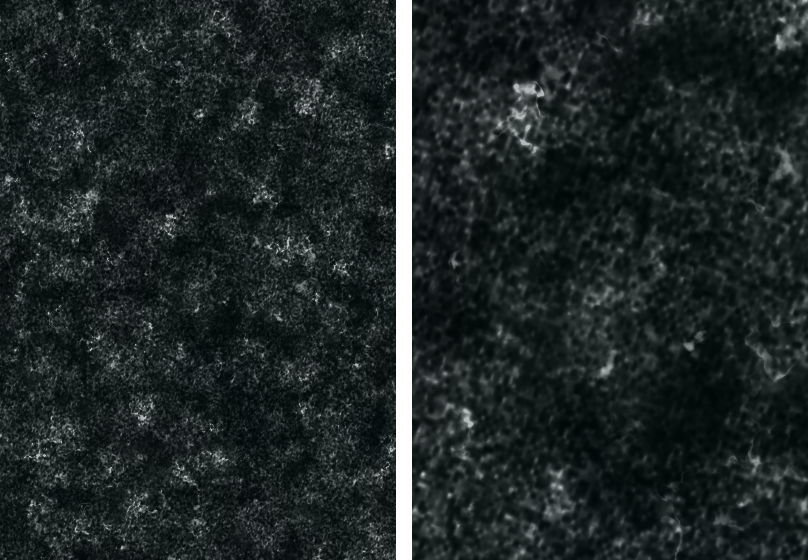
Left, the full canvas; right, a detail of the centre.
Give the GLSL for this texture, as a Shadertoy shader.

```glsl
// Dark green-black granite: cloudy mottling, fine grain, pale wisps and sparse bright flecks.
#define MEDIAN_TONE 0.117   // middle brightness of the stone
#define CONTRAST 0.54       // spread of the log-normal brightness
#define MOTTLE_SCALE 27.0   // cloud cells per canvas height
#define MOTTLE_GAIN 4.0
#define GRAIN_SCALE 330.0   // grain cells per canvas height
#define GRAIN_GAIN 2.5
#define WISP_SCALE 24.0
#define WISP_GAIN 1.9
#define FLECK_CELLS 13.0    // fleck grid cells per canvas height
#define FLECK_CHANCE 0.42
#define FLECK_RADIUS 0.0125 // largest fleck, in canvas heights

float hash(vec2 p) {
    vec3 q = fract(vec3(p.xyx) * 0.1031);
    q += dot(q, q.yzx + 33.33);
    return fract((q.x + q.y) * q.z);
}

// Smooth value noise, 0 to 1
float noise(vec2 p) {
    vec2 cell = floor(p), f = fract(p);
    f = f * f * (3.0 - 2.0 * f);
    float low = mix(hash(cell), hash(cell + vec2(1, 0)), f.x);
    float high = mix(hash(cell + vec2(0, 1)), hash(cell + vec2(1, 1)), f.x);
    return mix(low, high, f.y);
}

// Rotated octaves hide the lattice; mean near 0.5
float fbm(vec2 p) {
    const mat2 turn = mat2(1.6, 1.2, -1.2, 1.6);
    float sum = 0.0, gain = 0.533;
    for (int i = 0; i < 4; i++) {
        sum += gain * noise(p);
        p = turn * p + 17.3;
        gain *= 0.5;
    }
    return sum;
}

// Scattered flecks: x is the bright core, y the faint halo around it
vec2 flecks(vec2 p) {
    vec2 home = floor(p * FLECK_CELLS);
    vec2 result = vec2(0);
    for (int y = -1; y <= 1; y++)
    for (int x = -1; x <= 1; x++) {
        vec2 cell = home + vec2(x, y);
        if (hash(cell + 71.0) > FLECK_CHANCE) continue;
        vec2 center = (cell + vec2(hash(cell + 5.0), hash(cell + 29.0))) / FLECK_CELLS;
        float size = hash(cell + 113.0);
        float radius = FLECK_RADIUS * mix(0.45, 1.0, size * size);
        float d = length(p - center) / radius;
        float core = (1.0 - smoothstep(0.2, 1.1, d)) * mix(0.6, 1.0, hash(cell + 157.0));
        result = max(result, vec2(core, exp(-d * d / 6.0)));
    }
    return result;
}

void mainImage(out vec4 fragColor, in vec2 fragCoord) {
    vec2 p = fragCoord / iResolution.y + 1.0;

    // Ragged outlines for every larger feature
    vec2 ragged = vec2(fbm(p * 75.0 + 40.0), fbm(p * 75.0 + 90.0)) - 0.5;
    vec2 q = p + 0.035 * ragged;

    // Clouds and fine grain, with sparse sharp specks
    float mottle = fbm(q * MOTTLE_SCALE) - 0.5;
    vec2 slanted = mat2(0.94, 0.34, -0.34, 0.94) * p;
    float fine = noise(slanted * GRAIN_SCALE * vec2(1.1, 0.9));
    float grain = 1.2 * fine + 0.8 * noise(p * GRAIN_SCALE * 0.6 + 31.0) - 1.0;
    float speck = smoothstep(0.70, 0.95, noise(slanted * GRAIN_SCALE * vec2(0.8, 0.6) + 57.0));

    // Short soft wisps, gathered around the flecks
    vec2 fleck = flecks(q);
    float offset = (fbm(q * WISP_SCALE + 63.0) - 0.5) / 0.045;
    float ridge = exp(-offset * offset);
    float gather = smoothstep(0.50, 0.70, fbm(p * 20.0 + 150.0));
    float wisp = ridge * min(gather + 0.6 * fleck.y, 1.0);

    // Smooth dark mineral blots
    float blot = smoothstep(0.58, 0.70, fbm(q * 25.0 + 210.0)) * (1.0 - fleck.y);

    // Layers add up to a bell curve, then become brightness
    float level = MOTTLE_GAIN * mottle + GRAIN_GAIN * grain * (1.0 - 0.4 * blot)
                + 0.9 * speck * (1.0 - blot)
                + WISP_GAIN * wisp - 0.8 * blot + 0.35 * fleck.y - 0.2;
    level = mix(level, 2.8 + 0.6 * grain, fleck.x);
    float tone = min(MEDIAN_TONE * exp(CONTRAST * level), 0.72);

    // Cool green-grey tint, drifting slightly between patches
    float drift = noise(p * 9.0 + 300.0) - 0.5;
    vec3 tint = vec3(-0.022, 0.008, 0.008) + drift * vec3(-0.008, 0.004, 0.0);
    fragColor = vec4(clamp(tone + tint, 0.0, 1.0), 1.0);
}
```
